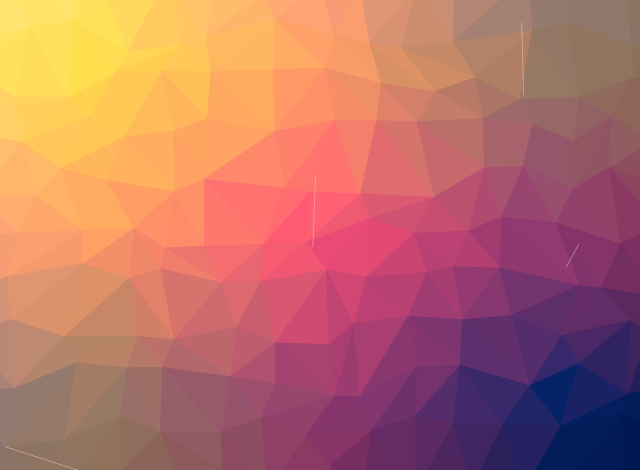
This background is drawn by a WebGL 2 fragment shader. Its source:

```glsl
#version 300 es
precision highp float;
// Low-poly background: a jittered grid of vertices is split into flat triangles.
// Each facet averages one colour ramp read across and one read downwards,
// mixed in Lab space. Coverage weights from edge distances smooth the facets.

uniform vec2 u_resolution;
out vec4 fragColor;

const float CELL = 0.105;              // grid spacing, in canvas heights
const vec2 ORIGIN = vec2(0.05, 0.087); // rest position of vertex (0, 0)
const float JITTER = 0.72;             // total vertex wander, in cells
const float SPARKLE = 0.045;           // colour variation between facets

// Ramp stops as Lab colours
const vec3 PALE = vec3(91.0, -4.0, 58.0);
const vec3 YELLOW = vec3(89.0, -3.0, 74.0);
const vec3 PINK = vec3(60.0, 68.0, 18.0);
const vec3 NAVY = vec3(17.0, 20.0, -43.0);
const vec3 INK = vec3(10.0, 17.0, -36.0);
const vec3 SEAM_COLOR = vec3(1.0, 0.85, 0.8);

vec2 hash2(vec2 p) {
  vec2 q = vec2(dot(p, vec2(127.1, 311.7)), dot(p, vec2(269.5, 183.3)));
  return fract(sin(q) * 43758.5453);
}

float cross2(vec2 a, vec2 b) {
  return a.x * b.y - a.y * b.x;
}

float signedArea(vec2 a, vec2 b, vec2 c) {
  return cross2(b - a, c - a);
}

float linearStep(float lo, float hi, float t) {
  return clamp((t - lo) / (hi - lo), 0.0, 1.0);
}

vec2 vertex(vec2 id) {
  return id + (hash2(id) - 0.5) * JITTER;
}

vec3 ramp(float t) {
  vec3 c = mix(PALE, YELLOW, linearStep(0.0, 0.15, t));
  c = mix(c, PINK, linearStep(0.15, 0.5, t));
  c = mix(c, NAVY, linearStep(0.5, 0.85, t));
  return mix(c, INK, linearStep(0.85, 1.0, t));
}

vec3 labToRgb(vec3 lab) {
  float fy = (lab.x + 16.0) / 116.0;
  vec3 f = vec3(fy + lab.y / 500.0, fy, fy - lab.z / 200.0);
  vec3 xyz = f * f * f;
  vec3 lin = mat3(3.080, -0.921, 0.053,
                  -1.537, 1.876, -0.204,
                  -0.543, 0.045, 1.151) * xyz;
  lin = clamp(lin, 0.0, 1.0);
  return mix(12.92 * lin, 1.055 * pow(lin, vec3(1.0 / 2.4)) - 0.055,
             step(0.0031, lin));
}

// Flat colour of the facet centred at a grid position
vec3 facetColor(vec2 center, float aspect) {
  vec2 uv = (ORIGIN + CELL * center) / vec2(aspect, 1.0);
  uv += (hash2(floor(center * 64.0)) - 0.5) * SPARKLE;
  return labToRgb(0.5 * (ramp(uv.x) + ramp(1.0 - uv.y)));
}

// Distance inside the line a-b, positive on its left
float edgeDistance(vec2 p, vec2 a, vec2 b) {
  return cross2(b - a, p - a) / max(length(b - a), 0.0001);
}

// Premultiplied colour and coverage of one counter-clockwise triangle
vec4 facet(vec2 p, vec2 a, vec2 b, vec2 c, float pixel, float aspect) {
  float d = min(edgeDistance(p, a, b),
                min(edgeDistance(p, b, c), edgeDistance(p, c, a)));
  float cover = clamp(0.5 + d / pixel, 0.0, 1.0);
  if (cover <= 0.0) return vec4(0.0);
  return vec4(facetColor((a + b + c) / 3.0, aspect), 1.0) * cover;
}

// One grid quad, split along the diagonal that gives the fuller triangles
vec4 quad(vec2 p, vec2 id, float pixel, float aspect) {
  vec2 a = vertex(id);
  vec2 b = vertex(id + vec2(1.0, 0.0));
  vec2 c = vertex(id + vec2(1.0, 1.0));
  vec2 d = vertex(id + vec2(0.0, 1.0));
  float splitAC = min(signedArea(a, b, c), signedArea(a, c, d));
  float splitBD = min(signedArea(a, b, d), signedArea(b, c, d));
  if (splitAC > splitBD)
    return facet(p, a, b, c, pixel, aspect) + facet(p, a, c, d, pixel, aspect);
  return facet(p, a, b, d, pixel, aspect) + facet(p, b, c, d, pixel, aspect);
}

// Faint hairline along the mesh edge between two vertices
float seam(vec2 p, vec2 idA, vec2 idB, float pixel) {
  vec2 a = vertex(idA), ab = vertex(idB) - a;
  float h = clamp(dot(p - a, ab) / dot(ab, ab), 0.0, 1.0);
  return 0.4 * (1.0 - smoothstep(0.0, max(pixel, 0.015), length(p - a - ab * h)));
}

void main() {
  float aspect = u_resolution.x / u_resolution.y;
  vec2 p = (gl_FragCoord.xy / u_resolution.y - ORIGIN) / CELL;
  float pixel = 1.0 / (u_resolution.y * CELL);

  vec4 sum = vec4(0.0);
  for (int y = -1; y <= 1; y++)
    for (int x = -1; x <= 1; x++)
      sum += quad(p, floor(p) + vec2(x, y), pixel, aspect);
  vec3 color = sum.rgb / max(sum.a, 0.001);

  float line = seam(p, vec2(6.0, 4.0), vec2(6.0, 5.0), pixel);
  line = max(line, seam(p, vec2(11.0, 3.0), vec2(11.0, 4.0), pixel));
  line = max(line, seam(p, vec2(10.0, 7.0), vec2(10.0, 8.0), pixel));
  line = max(line, seam(p, vec2(0.0, 0.0), vec2(1.0, -1.0), pixel));
  fragColor = vec4(mix(color, SEAM_COLOR, line), 1.0);
}
```
